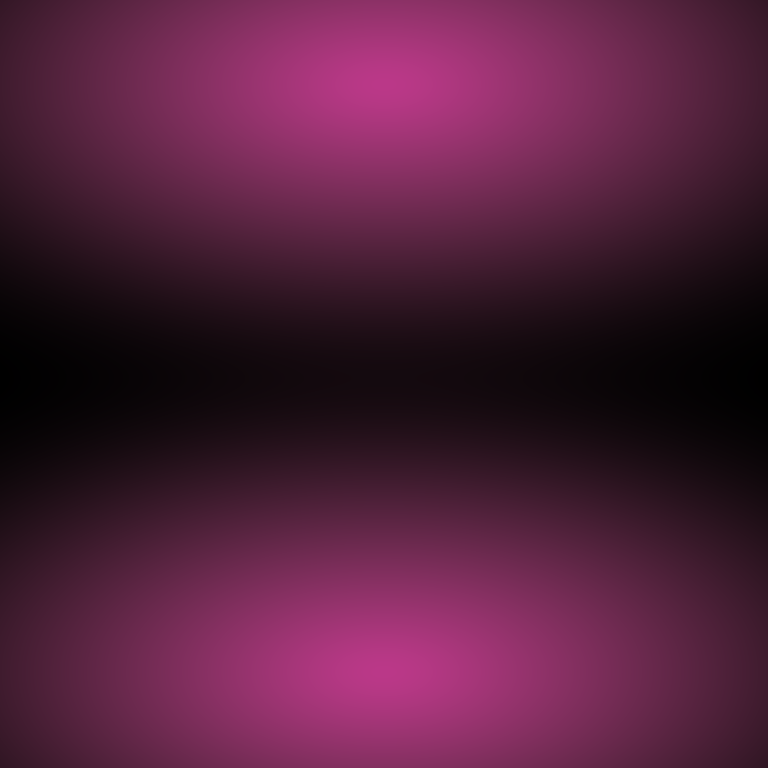
Reproduce this background procedurally as a WebGL 2 fragment shader.

```glsl
#version 300 es
precision highp float;

#define TOP_CENTER vec2(0.5, 0.89)
#define LOW_CENTER vec2(0.5, 0.125)
#define STRETCH vec2(1.0, 2.0)
#define PEAK 0.75
#define SLOPE 1.1
#define CORE_ROUNDING 0.06
#define TAIL_SOFTNESS 0.09
#define BLACK_LEVEL 0.02

uniform vec2 u_resolution;
out vec4 fragColor;

// Smooth version of max(x, 0)
float softRamp(float x) {
    return TAIL_SOFTNESS * log(1.0 + exp(x / TAIL_SOFTNESS));
}

// Elliptical cone of light with a rounded tip and a soft foot
float glow(vec2 uv, vec2 center) {
    float d = length((uv - center) * STRETCH);
    float rounded = sqrt(d * d + CORE_ROUNDING * CORE_ROUNDING) - CORE_ROUNDING;
    return softRamp(PEAK - SLOPE * rounded);
}

// Black through plum to magenta; green flattens as the light grows
vec3 magentaRamp(float light) {
    return vec3(light, light * (0.5 - 0.27 * light), 0.73 * light);
}

void main() {
    vec2 uv = gl_FragCoord.xy / u_resolution;
    float light = glow(uv, TOP_CENTER) + glow(uv, LOW_CENTER) - BLACK_LEVEL;
    fragColor = vec4(magentaRamp(clamp(light, 0.0, 1.0)), 1.0);
}
```
